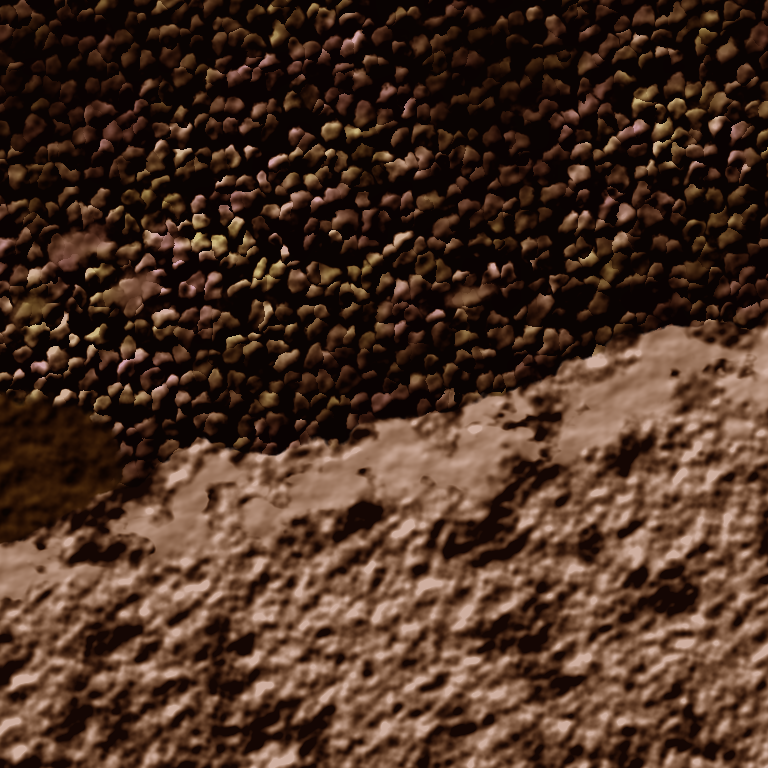
Give the GLSL for this texture, as a Shadertoy shader.

```glsl
// Two wooded hillsides in low sun: a shadowed slope behind, a bright ridge in front.
// Far crowns are jittered cellular domes; near foliage is embossed noise. Fractal
// noise and soft ellipses place the clearings, thickets and the bare sandy strip.

float hash(vec2 p) {
    vec3 q = fract(vec3(p.xyx) * 0.1031);
    q += dot(q, q.yzx + 33.33);
    return fract((q.x + q.y) * q.z);
}

float noise(vec2 p) {
    vec2 i = floor(p), f = fract(p);
    f = f * f * (3.0 - 2.0 * f);
    return mix(mix(hash(i), hash(i + vec2(1, 0)), f.x),
               mix(hash(i + vec2(0, 1)), hash(i + vec2(1, 1)), f.x), f.y);
}

float fbm(vec2 p) {
    float sum = 0.0, amp = 0.53;
    for (int i = 0; i < 4; i++) {
        sum += amp * noise(p);
        p = mat2(1.6, 1.2, -1.2, 1.6) * p + 7.3;
        amp *= 0.5;
    }
    return sum;
}

// Foliage height, stretched across the direction of the light
float foliage(vec2 p) {
    vec2 q = mat2(0.85, -0.53, 0.53, 0.85) * p * vec2(40.0, 52.0);
    return noise(q) + 0.65 * noise(mat2(1.5, 1.1, -1.1, 1.5) * q + 5.0)
         + 0.25 * noise(q.yx * 3.3);
}

// Slope of the foliage towards the light, about -0.5 to 0.5
float relief(vec2 p) {
    return foliage(p) - foliage(p + vec2(-0.005, 0.0075));
}

// Soft ellipse tilted along the general slope of the land
float patchAt(vec2 p, vec2 centre, vec2 radius) {
    vec2 q = mat2(0.94, -0.34, 0.34, 0.94) * (p - centre) / radius;
    return exp(-dot(q, q));
}

// Nearest dome: x = height, y = light on its surface, z = random tint
vec3 crowns(vec2 p) {
    vec2 cell = floor(p);
    vec3 best = vec3(0.0);
    for (int j = -1; j <= 1; j++)
    for (int i = -1; i <= 1; i++) {
        vec2 id = cell + vec2(i, j);
        vec2 centre = id + 0.1 + 0.8 * vec2(hash(id), hash(id + 41.7));
        vec2 n = (p - centre) / (0.45 + 0.3 * hash(id + 17.3));
        float height = 1.0 - dot(n, n);
        if (height > best.x)
            best = vec3(height, dot(n, vec2(-0.4, 0.9)), hash(id + 83.1));
    }
    return best;
}

// Warm ramp from near black through brown to pale sand
vec3 earth(float t) {
    t = clamp(t, 0.0, 1.08);
    return vec3(0.035, 0.01, 0.008) + vec3(0.72, 0.61, 0.54) * pow(vec3(t), vec3(1.0, 1.33, 1.8));
}

float ridgeHeight(float x) {
    float bumps = 0.045 * exp(-pow((x - 0.25) / 0.09, 2.0))
                + 0.022 * exp(-pow((x - 0.86) / 0.08, 2.0));
    return 0.295 + 0.3 * x + bumps - 0.02 * smoothstep(0.9, 1.0, x);
}

vec3 farSlope(vec2 p, vec2 warp, float leaf) {
    vec3 tree = crowns(p * vec2(42.0, 34.0) + warp * 0.9);
    float sun = 0.68 + 0.9 * (fbm(p * 6.0 + 3.0) - 0.5)
        + 0.35 * patchAt(p, vec2(0.16, 0.64), vec2(0.2, 0.1))
        + 0.2 * patchAt(p, vec2(0.42, 0.8), vec2(0.2, 0.16))
        - 0.55 * patchAt(p, vec2(0.02, 0.92), vec2(0.15, 0.2))
        - 0.35 * patchAt(p, vec2(0.65, 0.97), vec2(0.13, 0.1))
        - 0.2 * patchAt(p, vec2(0.85, 0.6), vec2(0.2, 0.06))
        - 0.25 * patchAt(p, vec2(0.32, 0.47), vec2(0.2, 0.06));
    float lit = clamp(0.2 + 0.75 * tree.y + 0.75 * leaf, 0.0, 1.0);
    float t = smoothstep(0.0, 0.45, tree.x) * lit * (0.65 + 0.55 * tree.z) * max(sun, 0.12) * 1.4;
    // Clearings between the trees
    float open = patchAt(p, vec2(0.11, 0.68), vec2(0.05, 0.02))
        + patchAt(p, vec2(0.17, 0.62), vec2(0.04, 0.018))
        + 0.8 * patchAt(p, vec2(0.04, 0.6), vec2(0.05, 0.015))
        + 0.8 * patchAt(p, vec2(0.21, 0.685), vec2(0.04, 0.015))
        + 0.8 * patchAt(p, vec2(0.6, 0.61), vec2(0.045, 0.018))
        + 0.4 * patchAt(p, vec2(0.92, 0.86), vec2(0.09, 0.025));
    t = mix(t, 0.6 + 0.3 * leaf, 0.85 * smoothstep(0.25, 0.8, open + 1.2 * (warp.x - 0.5)));
    vec3 tint = mix(vec3(0.98, 1.07, 0.75), vec3(1.02, 0.93, 1.15), noise(p * 23.0 + 5.0));
    return earth(t) * tint;
}

vec3 nearSlope(vec2 p, vec2 warp, float leaf, float depth) {
    float thicket = patchAt(p, vec2(0.4, 0.3), vec2(0.09, 0.025))
        + patchAt(p, vec2(0.71, 0.39), vec2(0.09, 0.04))
        + patchAt(p, vec2(0.9, 0.23), vec2(0.1, 0.03))
        + patchAt(p, vec2(0.16, 0.08), vec2(0.07, 0.04))
        + patchAt(p, vec2(0.57, 0.03), vec2(0.09, 0.03));
    float clump = smoothstep(0.47, 0.75, fbm(p * 17.0 + 31.0) + 0.1 * thicket);
    float scrub = 0.66 + 0.95 * leaf + 0.55 * (warp.y - 0.5) - 0.55 * clump - 0.1 * thicket;
    // Bare strip, broken up by scrub, just below the crest
    float ragged = depth + 0.15 * (fbm(p * 14.0 + 21.0) - 0.5);
    float bare = smoothstep(0.016, 0.036, ragged) * (1.0 - smoothstep(0.08, 0.108, ragged));
    bare *= 1.0 - smoothstep(0.54, 0.64, fbm(p * vec2(17.0, 25.0) + 63.0));
    vec2 along = mat2(0.94, -0.34, 0.34, 0.94) * p * vec2(11.0, 28.0);
    float folds = fbm(along) - fbm(along + vec2(-0.1, 0.35));
    float sand = 0.88 + 0.6 * folds + 0.12 * leaf;
    float t = mix(scrub, sand, bare * 0.92);
    // Lone bushes on the open ground
    float bush = patchAt(p, vec2(0.905, 0.485), vec2(0.028, 0.02))
               + 0.7 * patchAt(p, vec2(0.455, 0.285), vec2(0.024, 0.026));
    t = mix(t, 0.38 + 0.6 * leaf, 0.9 * smoothstep(0.2, 0.8, bush + 0.8 * (warp.x - 0.5)));
    return earth(max(t, 0.06));
}

void mainImage(out vec4 fragColor, in vec2 fragCoord) {
    vec2 p = fragCoord / iResolution.xy;
    vec2 warp = vec2(fbm(p * 42.0), fbm(p * 42.0 + 57.0));
    float leaf = relief(p);
    vec3 color = farSlope(p, warp, leaf);

    // Dim brown knoll at the left edge
    float knollTop = 0.49 - 2.6 * p.x * p.x + 0.05 * (warp.y - 0.5);
    float knoll = smoothstep(-0.01, 0.01, knollTop - p.y) * (1.0 - smoothstep(0.14, 0.18, p.x));
    color = mix(color, earth(0.16 + 0.25 * leaf + 0.3 * (warp.x - 0.5)) * vec3(1.0, 1.0, 0.5), knoll);

    // Bright front hill with a crest roughened by treetops
    float depth = ridgeHeight(p.x) - p.y;
    float crest = depth + 0.024 * (noise(p * 34.0) - 0.5) + 0.02 * (warp.x - 0.5);
    color = mix(color, nearSlope(p, warp, leaf, depth), smoothstep(-0.003, 0.003, crest));
    fragColor = vec4(color, 1.0);
}
```
